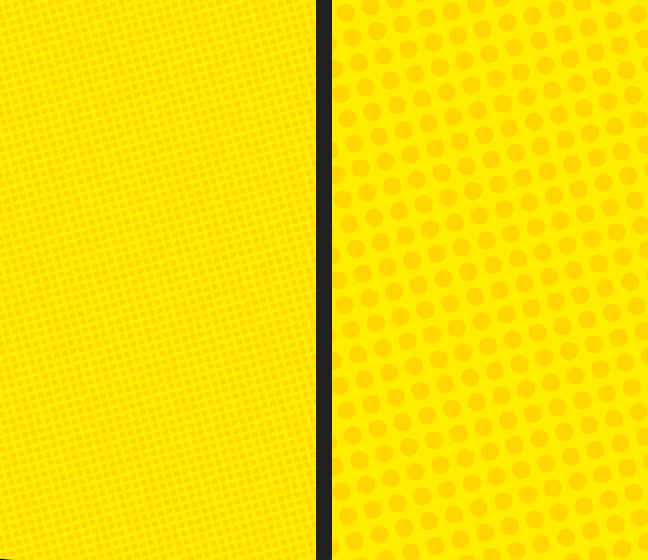
Left, the full canvas; right, a detail of the centre.
Give the GLSL for this pattern, as a WebGL 1 fragment shader.

```glsl
precision highp float;
// Square grid of amber halftone dots on bright yellow, tilted, with a dark sliver in the lower left corner.

uniform vec2 u_resolution;

#define DOTS_ACROSS 37.0              // dot pitches per canvas width
#define DOT_RADIUS 0.354              // in pitches
#define TILT 0.262                    // row angle in radians
#define ANCHOR vec2(0.423, 0.992)     // centre of one dot, in canvas widths
#define EDGE_SOFTNESS 0.75            // half width of an edge, in pixels
#define CORNER vec2(0.042, 0.004)     // legs of the dark sliver, in canvas widths
#define GROUND_COLOR vec3(1.0, 0.93, 0.0)
#define DOT_COLOR vec3(1.0, 0.84, 0.0)
#define CORNER_COLOR vec3(0.0)

vec2 rotate(vec2 p, float angle) {
  float c = cos(angle), s = sin(angle);
  return vec2(c * p.x + s * p.y, c * p.y - s * p.x);
}

// Distance to the nearest point of a square lattice with unit pitch.
float latticeDistance(vec2 p) {
  return length(fract(p + 0.5) - 0.5);
}

// Signed distance to the slanted edge of the corner, negative inside.
float cornerDistance(vec2 p) {
  vec2 normal = normalize(CORNER.yx);
  return dot(p - vec2(CORNER.x, 0.0), normal);
}

// Antialiased coverage of a shape, given its distance and the pixel size.
float coverage(float d, float pixel) {
  float halfWidth = EDGE_SOFTNESS * pixel;
  return 1.0 - smoothstep(-halfWidth, halfWidth, d);
}

void main() {
  vec2 p = gl_FragCoord.xy / u_resolution.x;
  float pixel = 1.0 / u_resolution.x;

  // Tilted dot screen
  vec2 screen = rotate(p - ANCHOR, TILT) * DOTS_ACROSS;
  float dots = coverage(latticeDistance(screen) - DOT_RADIUS, pixel * DOTS_ACROSS);
  vec3 color = mix(GROUND_COLOR, DOT_COLOR, dots);

  // Dark corner sliver
  color = mix(color, CORNER_COLOR, coverage(cornerDistance(p), pixel));

  gl_FragColor = vec4(color, 1.0);
}
```
